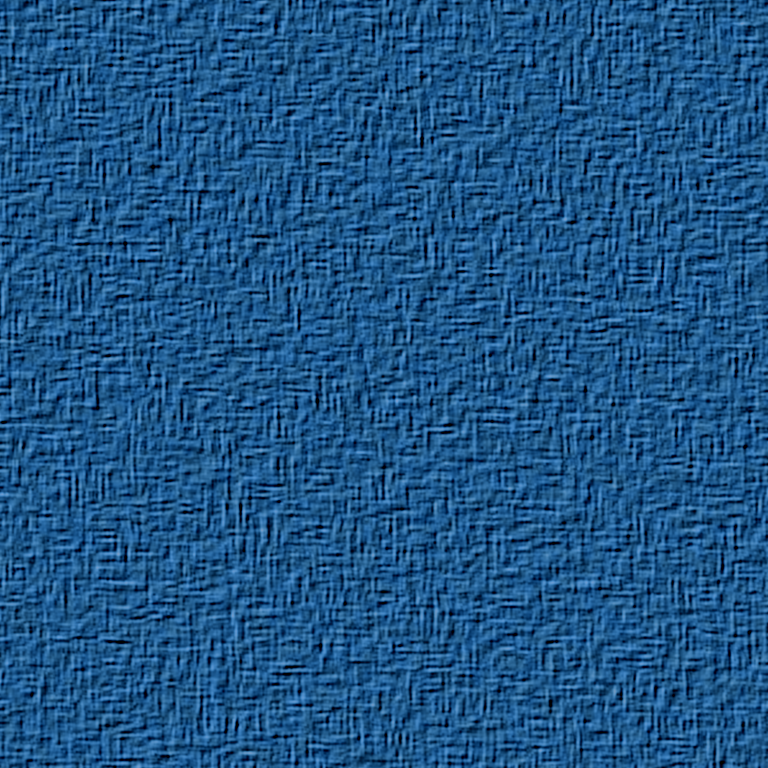
A Shadertoy shader for this texture:

```glsl
// Blue embossed cloth: short crossed threads, soft lumps and fine grain form
// a height field. Its slope toward an upper left light sets the tone, which a
// curved ramp turns into blue, with deep creases and gently lit faces.

const vec2 LIGHT_STEP = vec2(-0.0030, 0.0030);
const float THREADS_ACROSS = 220.0;
const float THREADS_ALONG = 50.0;
const float RELIEF_GAIN = 2.9;

// Integer hash of a lattice cell, from 0 to 1.
float hash(vec2 cell, float seed) {
    uvec2 q = uvec2(ivec2(cell)) * uvec2(1597u, 3571u);
    uint n = q.x ^ (q.y + uint(seed) * 7919u);
    n = (n ^ (n >> 15)) * 73244475u;
    n = (n ^ (n >> 15)) * 73244475u;
    n ^= n >> 16;
    return float(n & 65535u) / 65535.0;
}

// Smooth value noise.
float noise(vec2 p, float seed) {
    vec2 cell = floor(p);
    vec2 f = fract(p);
    f = f * f * (3.0 - 2.0 * f);
    float low = mix(hash(cell, seed), hash(cell + vec2(1, 0), seed), f.x);
    float high = mix(hash(cell + vec2(0, 1), seed), hash(cell + vec2(1, 1), seed), f.x);
    return mix(low, high, f.y);
}

// Height of the cloth; balance favours horizontal or vertical threads.
float clothHeight(vec2 p, float balance) {
    float weft = noise(p * vec2(THREADS_ALONG, THREADS_ACROSS), 1.0);
    float warp = noise(p * vec2(THREADS_ACROSS, THREADS_ALONG), 2.0);
    float lumps = noise(p * 110.0, 3.0);
    float grain = noise(p * 300.0, 4.0);
    return weft * mix(0.5, 1.3, balance) + warp * mix(1.3, 0.5, balance)
         + 0.8 * lumps + 0.4 * grain;
}

// Bends the threads slightly so that they do not run dead straight.
vec2 bend(vec2 p, float amount) {
    vec2 sway = vec2(noise(p * 30.0, 5.0), noise(p * 30.0, 6.0));
    return p + amount * (sway - 0.5);
}

// Blue for a tone centred on zero; tint shifts between slate and pure blue.
vec3 clothColour(float tone, float tint) {
    vec3 middle = vec3(0.113, 0.342, 0.542);
    vec3 contrast = vec3(0.083, 0.115, 0.135);
    vec3 rolloff = vec3(0.0, 0.012, 0.018);
    vec3 tintShift = vec3(-0.020, 0.012, 0.070);
    vec3 colour = middle + contrast * tone - rolloff * tone * tone;
    return clamp(colour + tintShift * tint, 0.0, 1.0);
}

void mainImage(out vec4 fragColor, in vec2 fragCoord) {
    vec2 uv = fragCoord / iResolution.y;
    vec2 p = bend(uv, 0.003);

    // Patches where one thread direction dominates
    float balance = smoothstep(0.2, 0.8, noise(uv * 36.0, 7.0));

    // Relief lighting
    float slope = clothHeight(p, balance) - clothHeight(p + LIGHT_STEP, balance);

    // Soft variation of hue
    float tint = noise(uv * 90.0, 8.0) - 0.5;

    fragColor = vec4(clothColour(slope * RELIEF_GAIN, tint), 1.0);
}
```
